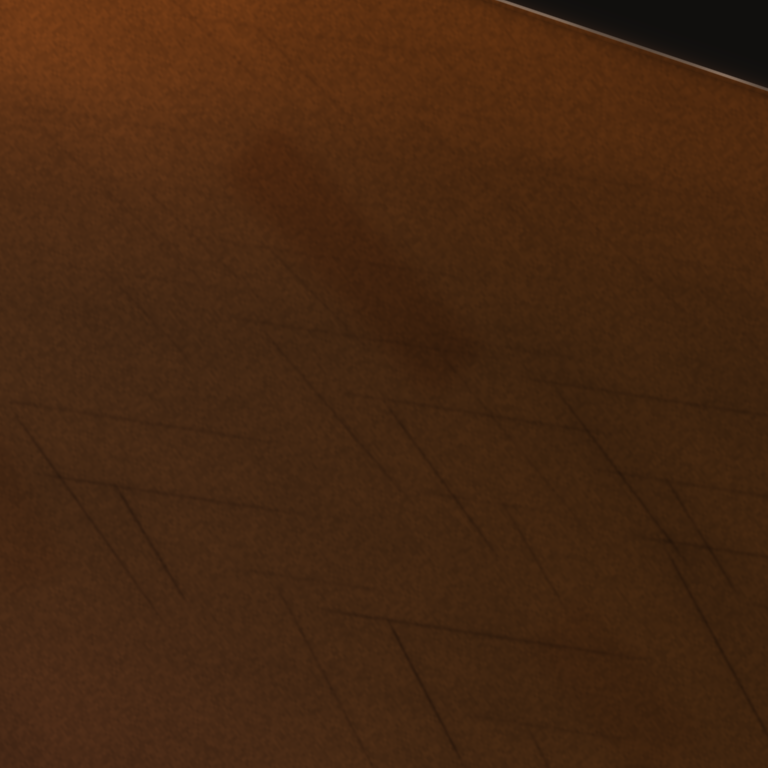
Reproduce this texture procedurally as a Shadertoy shader.

```glsl
// Dim herringbone wood floor with a warm glow, ending at a pale edge before a dark corner.

float hash(vec2 p) {
    p = fract(p * vec2(0.1031, 0.1137));
    p += dot(p, p.yx + 33.33);
    return fract((p.x + p.y) * p.x * 41.7);
}

float noise(vec2 p) {
    vec2 i = floor(p), f = fract(p);
    f = f * f * (3.0 - 2.0 * f);
    return mix(mix(hash(i), hash(i + vec2(1, 0)), f.x),
               mix(hash(i + vec2(0, 1)), hash(i + vec2(1, 1)), f.x), f.y);
}

float fbm(vec2 p) {
    float sum = 0.0, amp = 0.5;
    for (int i = 0; i < 4; i++) {
        sum += amp * noise(p);
        p = mat2(1.6, 1.2, -1.2, 1.6) * p + 7.3;
        amp *= 0.5;
    }
    return sum;
}

// Soft dark seam from a along dir, fading at both ends.
float seam(vec2 p, vec2 a, vec2 dir, float width) {
    vec2 q = p - a;
    float t = dot(q, dir) / dot(dir, dir);
    float d = length(q - dir * clamp(t, 0.0, 1.0));
    float fade = smoothstep(-0.02, 0.12, t) * smoothstep(1.02, 0.8, t);
    return fade * (exp(-d * d / (width * width)) + 0.22 * exp(-d / (width * 5.0)));
}

// Plank joints: ladders of steep seams crossed by shallow ones.
float seams(vec2 p) {
    float dark = 0.0;
    for (int j = 0; j < 4; j++) {
        for (int i = 0; i < 6; i++) {
            vec2 id = vec2(i, j);
            float r = hash(id * 3.7 + 11.0), s = hash(id * 5.3 + 41.0);
            float row = float(j);
            vec2 a = vec2(-0.01, 0.46) + float(i) * vec2(0.175, -0.095)
                   + row * vec2(0.16, 0.20) + (vec2(r, s) - 0.5) * 0.05;
            if (j > 1) a.x -= 0.30;
            float angle = mix(1.09, 0.76, smoothstep(0.2, 0.8, a.y));
            vec2 steep = vec2(cos(angle), -sin(angle)) * (0.18 + 0.2 * r);
            float strength = mix(0.85, 0.3, smoothstep(0.3, 0.75, a.y)) * (0.45 + 0.55 * s);
            dark += strength * seam(p, a, steep, 0.0026);
            vec2 flatDir = vec2(0.98, -0.15) * (0.2 + 0.28 * s);
            dark += 0.6 * strength * seam(p, a + vec2(-0.12 + 0.1 * r, 0.01), flatDir, 0.003);
        }
    }
    return min(dark, 1.2);
}

// Soft-edged darker plank, in a frame turned along its length.
float plank(vec2 p, vec2 center, float angle, vec2 halfSize) {
    vec2 q = p - center;
    q = vec2(cos(angle) * q.x + sin(angle) * q.y, cos(angle) * q.y - sin(angle) * q.x);
    vec2 m = smoothstep(halfSize + 0.025, halfSize - 0.025, abs(q));
    return m.x * m.y;
}

vec3 floorColor(vec2 p) {
    // Ambient wood tone, darker toward the right
    vec3 col = mix(vec3(0.272, 0.160, 0.080), vec3(0.243, 0.139, 0.057),
                   smoothstep(0.15, 0.85, p.x + 0.25 * (p.y - 0.4)));
    col += vec3(0.012, 0.002, 0.008) * smoothstep(0.35, 0.0, length(p * vec2(0.6, 1.0)));

    // Warm light falling off from the upper edge, brightest at the left
    float height = p.y + 0.10 * max(p.x - 0.4, 0.0);
    col += vec3(0.088, 0.032, 0.002) * smoothstep(0.52, 1.02, height);
    col += vec3(0.085, 0.038, 0.005) * exp(-dot((p - vec2(0.08, 1.02)) * vec2(2.2, 6.5),
                                               (p - vec2(0.08, 1.02)) * vec2(2.2, 6.5)));

    // Broad streaks along both plank directions
    float streak = fbm(vec2(p.x + p.y * 0.75, p.y - 0.3 * p.x) * vec2(9.0, 4.0));
    float sheen = fbm(vec2(p.x * 2.0, (p.y + 0.15 * p.x) * 16.0) + 20.0);
    col *= 1.0 + 0.13 * (streak - 0.47) + 0.12 * (sheen - 0.47);

    // Tinted planks
    float tint = plank(p, vec2(0.46, 0.66), -0.82, vec2(0.20, 0.048));
    tint += 0.6 * plank(p, vec2(0.0, 0.34), -1.1, vec2(0.11, 0.045));
    tint += 0.5 * plank(p, vec2(0.80, 0.10), -0.85, vec2(0.12, 0.05));
    col *= 1.0 - vec3(0.07, 0.13, 0.20) * tint;

    col *= 1.0 - vec3(0.27, 0.29, 0.28) * seams(p);

    // Fine fibrous grain
    vec2 g = mat2(0.8, -0.6, 0.6, 0.8) * p;
    float grain = noise(g * vec2(300.0, 210.0)) + 0.7 * noise(g * vec2(130.0, 170.0) + 9.0) - 0.85;
    return col * (1.0 + 0.13 * grain);
}

void mainImage(out vec4 fragColor, in vec2 fragCoord) {
    vec2 p = fragCoord / iResolution.xy;
    float px = 1.0 / iResolution.y;

    // Signed height above the sloping floor edge
    float edge = (p.y - 1.0 + 0.335 * (p.x - 0.651)) * 0.95;
    vec3 col = floorColor(p);
    col *= 1.0 - 0.22 * exp(-abs(edge + 0.008) * 160.0);

    // Dark corner with a faint brown reflection by the edge
    vec3 corner = vec3(0.062, 0.058, 0.052) + vec3(0.09, 0.045, 0.025) * exp(-max(edge, 0.0) * 110.0);
    col = mix(col, corner, smoothstep(-px, px, edge));

    // Pale trim
    float trim = smoothstep(0.0019 + px, 0.0019 - px, abs(edge));
    float shine = 0.65 + 0.35 * noise(vec2(p.x * 18.0, 3.0));
    col = mix(col, vec3(0.58, 0.49, 0.42) * shine, trim * 0.85);

    fragColor = vec4(col, 1.0);
}
```
